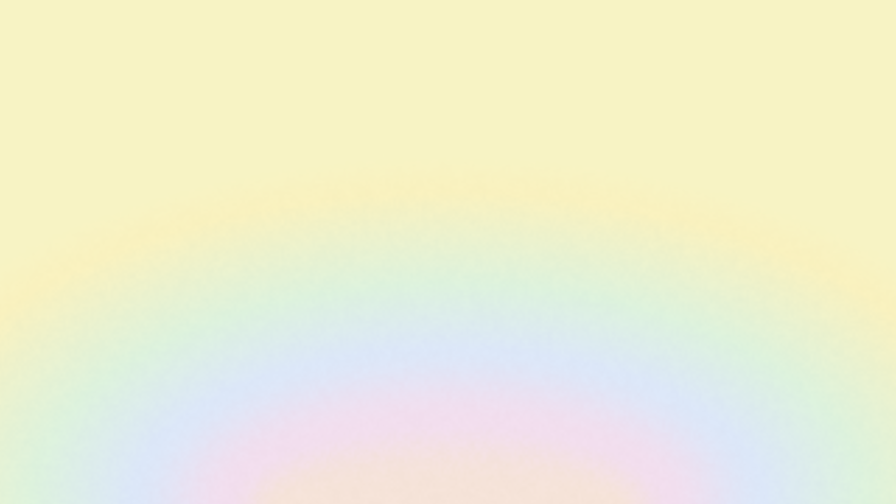
This background is drawn by a Shadertoy shader. Its source:

```glsl
// Pale pastel rainbow dome rising from the lower edge of a cream sky, with soft grain.

float hash(vec2 p) {
    vec3 q = fract(vec3(p.xyx) * 0.1031);
    q += dot(q, q.yzx + 33.33);
    return fract((q.x + q.y) * q.z);
}

float valueNoise(vec2 p) {
    vec2 cell = floor(p), f = fract(p);
    f = f * f * (3.0 - 2.0 * f);
    float low = mix(hash(cell), hash(cell + vec2(1, 0)), f.x);
    float high = mix(hash(cell + vec2(0, 1)), hash(cell + vec2(1, 1)), f.x);
    return mix(low, high, f.y);
}

// Colour bands by radius, from the warm core out to the sky
vec3 rainbow(float radius) {
    vec3 peach = vec3(0.961, 0.890, 0.847);
    vec3 pink = vec3(0.949, 0.871, 0.933);
    vec3 blue = vec3(0.863, 0.906, 0.973);
    vec3 green = vec3(0.867, 0.949, 0.867);
    vec3 yellow = vec3(0.976, 0.946, 0.748);
    vec3 cream = vec3(0.969, 0.954, 0.769);

    vec3 color = mix(peach, pink, smoothstep(0.187, 0.245, radius));
    color = mix(color, blue, smoothstep(0.245, 0.355, radius));
    color = mix(color, green, clamp((radius - 0.355) / 0.11, 0.0, 1.0));
    color = mix(color, yellow, clamp((radius - 0.465) / 0.165, 0.0, 1.0));
    return mix(color, cream, smoothstep(0.63, 0.71, radius));
}

void mainImage(out vec4 fragColor, in vec2 fragCoord) {
    vec2 uv = fragCoord / iResolution.xy;
    vec2 p = vec2(uv.x - 0.5, uv.y * 0.975);

    // Confocal ellipses: mean distance to two foci on the lower edge
    vec2 focus = vec2(0.187, 0.0);
    float radius = 0.5 * (length(p - focus) + length(p + focus));

    // Fine grain roughens the bands and fades out in the sky
    vec2 grainPos = uv * vec2(320.0, 180.0);
    float grain = valueNoise(grainPos) + valueNoise(grainPos * 0.47 + 31.7) - 1.0;
    float inside = 1.0 - smoothstep(0.6, 0.74, radius);
    vec3 color = rainbow(radius + 0.006 * grain * inside);
    color += 0.007 * grain * inside;

    fragColor = vec4(color, 1.0);
}
```
